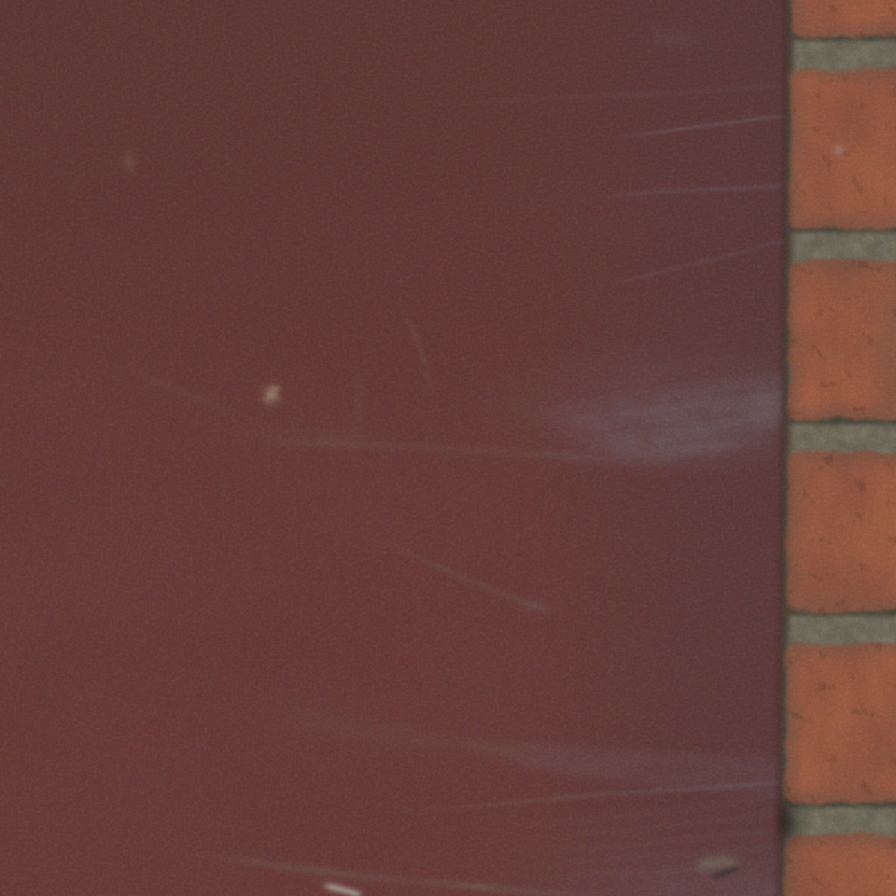
A Shadertoy shader for this texture:

```glsl
// Scuffed maroon painted panel with pale smears, beside a column of orange bricks.

vec2 hash2(vec2 p) {
    return fract(sin(vec2(dot(p, vec2(127.1, 311.7)), dot(p, vec2(269.5, 183.3)))) * 43758.5);
}

// Cellular noise: distance to the nearest scattered point.
float cells(vec2 p) {
    vec2 cell = floor(p), f = fract(p);
    float nearest = 2.0;
    for (int j = -1; j <= 1; j++)
    for (int i = -1; i <= 1; i++) {
        vec2 o = vec2(i, j);
        nearest = min(nearest, length(o + hash2(cell + o) - f));
    }
    return nearest;
}

// Layered sines, about -1 to 1.
float waves(vec2 p) {
    float sum = 0.0, amp = 0.5;
    for (int i = 0; i < 4; i++) {
        sum += amp * sin(p.x + 1.7 * sin(p.y)) * cos(p.y - 0.8 * sin(p.x));
        p = mat2(1.5, 1.2, -1.2, 1.5) * p + 2.3;
        amp *= 0.55;
    }
    return sum;
}

// Soft bowed stroke from a to b, fading at its ends.
float streak(vec2 p, vec2 a, vec2 b, float bend, float width) {
    vec2 along = b - a;
    float len = length(along);
    vec2 dir = along / len;
    float t = dot(p - a, dir) / len;
    float off = dot(p - a, vec2(-dir.y, dir.x)) - bend * 4.0 * t * (1.0 - t);
    float ends = smoothstep(0.0, 0.35, t) * (1.0 - smoothstep(0.8, 1.08, t));
    return ends * exp(-off * off / (width * width));
}

float blob(vec2 p, vec2 center, vec2 radius) {
    vec2 q = (p - center) / radius;
    return exp(-dot(q, q));
}

vec3 panel(vec2 p) {
    vec3 color = mix(vec3(0.405, 0.230, 0.224), vec3(0.374, 0.219, 0.214), smoothstep(0.35, 1.05, p.y));
    color = mix(color, vec3(0.354, 0.234, 0.234), 0.8 * smoothstep(0.55, 0.88, p.x));
    color += 0.004 * waves(p * vec2(7.0, 12.0));
    vec2 s = p + vec2(0.0, 0.0018 * waves(p * 32.0));

    // Central smear: diffuse haze and a fan of folded fibres
    float haze = 0.20 * blob(p, vec2(0.76, 0.543), vec2(0.14, 0.052));
    haze += 0.12 * blob(p, vec2(0.74, 0.505), vec2(0.09, 0.020));
    for (int i = 0; i < 7; i++) {
        float f = float(i) / 6.0;
        haze += 0.09 * streak(s, vec2(0.51 + 0.12 * f, 0.555 - 0.045 * f),
            vec2(0.91, 0.592 - 0.025 * f), -0.022 - 0.026 * f, 0.006 + 0.004 * f);
    }
    haze += 0.14 * blob(p, vec2(0.86, 0.553), vec2(0.03, 0.022));

    // Thin scratches fanning out near the right edge
    haze += 0.22 * streak(s, vec2(0.66, 0.843), vec2(0.90, 0.874), 0.0, 0.0025);
    haze += 0.10 * streak(s, vec2(0.44, 0.885), vec2(0.90, 0.907), -0.004, 0.003);
    haze += 0.17 * streak(s, vec2(0.65, 0.780), vec2(0.90, 0.795), 0.0, 0.003);
    haze += 0.13 * streak(s, vec2(0.65, 0.675), vec2(0.90, 0.737), 0.0, 0.0025);
    haze += 0.10 * blob(p, vec2(0.755, 0.957), vec2(0.035, 0.012));

    // Faint marks across the middle
    haze += 0.14 * streak(s, vec2(0.24, 0.508), vec2(0.72, 0.484), 0.004, 0.005);
    haze += 0.08 * streak(s, vec2(0.25, 0.517), vec2(0.43, 0.510), 0.0, 0.009);
    haze += 0.11 * streak(s, vec2(0.445, 0.665), vec2(0.482, 0.560), 0.004, 0.004);
    haze += 0.08 * streak(s, vec2(0.402, 0.600), vec2(0.398, 0.510), 0.0, 0.007);
    haze += 0.10 * streak(s, vec2(0.14, 0.587), vec2(0.26, 0.540), 0.0, 0.004);
    haze += 0.16 * streak(s, vec2(0.41, 0.408), vec2(0.625, 0.315), -0.006, 0.004);
    haze += 0.14 * blob(s, vec2(0.597, 0.323), vec2(0.016, 0.008));

    // Sweeping fibres along the bottom
    for (int i = 0; i < 5; i++) {
        float f = float(i) / 4.0;
        haze += 0.09 * streak(s, vec2(0.40 + 0.1 * f, 0.185 - 0.02 * f),
            vec2(0.92, 0.148 - 0.03 * f), -0.004 - 0.008 * f, 0.006);
        haze += 0.06 * streak(s, vec2(0.50, 0.07 - 0.05 * f), vec2(0.93, 0.12 - 0.08 * f), -0.004, 0.006);
    }
    haze += 0.20 * streak(s, vec2(0.42, 0.090), vec2(0.92, 0.129), 0.003, 0.003);
    haze += 0.10 * streak(s, vec2(0.28, 0.205), vec2(0.50, 0.170), 0.0, 0.014);
    haze += 0.26 * streak(s, vec2(0.18, 0.052), vec2(0.64, 0.002), -0.005, 0.005);
    haze += 0.18 * blob(p, vec2(0.80, 0.0), vec2(0.18, 0.04));
    // Fine grain lines and worn patches break up every smear
    float fibre = 1.0 + 0.35 * waves(vec2(p.x * 12.0, (p.y - 0.15 * p.x) * 130.0)) + 0.3 * waves(p * 60.0);
    vec3 dust = mix(vec3(0.45, 0.40, 0.37), vec3(0.45, 0.42, 0.45), smoothstep(0.5, 0.7, p.x));
    color = mix(color, dust, clamp(haze * fibre * 1.2, 0.0, 0.65));

    // Chips and flecks
    vec3 chip = vec3(0.60, 0.51, 0.43);
    color = mix(color, chip, 0.8 * blob(p + 0.004 * waves(p * 150.0), vec2(0.303, 0.560), vec2(0.009)));
    color = mix(color, chip, 0.22 * blob(s, vec2(0.144, 0.819), vec2(0.007, 0.009)));
    color = mix(color, vec3(0.65, 0.60, 0.58), 0.8 * streak(s, vec2(0.355, 0.014), vec2(0.405, 0.001), 0.0, 0.005));
    color = mix(color, vec3(0.46, 0.43, 0.37), 0.6 * streak(s, vec2(0.77, 0.030), vec2(0.825, 0.037), 0.004, 0.007));
    return mix(color, vec3(0.23, 0.19, 0.18), 0.6 * streak(s, vec2(0.79, 0.019), vec2(0.825, 0.032), 0.0, 0.004));
}

vec3 masonry(vec2 p, float edge) {
    // Height from the nearest mortar course
    float v = mod(p.y + 0.0209, 0.2138) - 0.1069;
    float rough = waves(p * 48.0);
    vec2 q = vec2(edge + 0.006 - p.x, 0.0175 - abs(v)) + 0.012 + 0.005 * rough;
    float d = length(max(q, 0.0)) + min(max(q.x, q.y), 0.0) - 0.012;
    vec3 mortar = vec3(0.45, 0.43, 0.37) + 0.04 * waves(p * 90.0) - 0.04 * cells(p * 70.0);
    mortar *= 1.0 - 0.35 * smoothstep(0.008, 0.018, v) * (1.0 - smoothstep(0.024, 0.045, v));
    mortar = mix(vec3(0.35, 0.29, 0.25), mortar, smoothstep(0.003, 0.016, p.x - edge));
    // Mottled faces with worn rims
    vec3 brick = vec3(0.575, 0.342, 0.255) + vec3(0.06, 0.03, 0.015) * waves(p * vec2(26.0, 17.0));
    brick = mix(brick, vec3(0.45, 0.32, 0.27), 0.55 * smoothstep(-0.026, 0.0, d));
    brick = mix(brick, vec3(0.49, 0.33, 0.26), 0.7 * blob(p, vec2(1.0, 0.615), vec2(0.025, 0.08)));
    brick *= 1.0 - 0.12 * smoothstep(0.3, 0.8, waves(p * 75.0 + 4.0));
    brick = mix(brick, vec3(0.62, 0.47, 0.43), 0.7 * blob(p, vec2(0.936, 0.832), vec2(0.006)));
    return mix(brick, mortar, smoothstep(-0.004, 0.004, d));
}

void mainImage(out vec4 fragColor, in vec2 fragCoord) {
    vec2 p = fragCoord / iResolution.xy;
    float edge = mix(0.869, 0.877, p.y) + 0.0008 * waves(vec2(3.0, p.y * 60.0));
    vec3 color = mix(panel(p), masonry(p, edge), smoothstep(-0.003, 0.004, p.x - edge));
    // Dark joint, dirt at its foot, and fine tinted grain
    color *= 1.0 - 0.16 * blob(p, vec2(edge + 0.002, p.y), vec2(0.006, 1.0));
    color *= 1.0 - 0.4 * blob(p, vec2(0.881, 0.083), vec2(0.012, 0.022));
    vec2 grain = hash2(floor(p * 400.0)) - 0.5;
    color += 0.03 * (cells(p * 300.0) - 0.45) + 0.022 * vec3(grain.x, grain.y, -grain.x);
    fragColor = vec4(color, 1.0);
}
```
